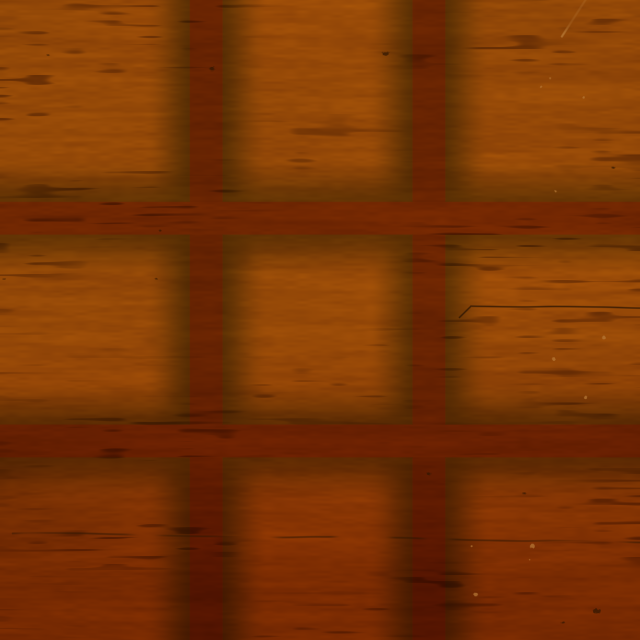
Give the GLSL for this texture, as a Shadertoy shader.

```glsl
// Orange-brown wood panel: a three by three grid of shaded cells split by red-brown bars.
const float PITCH = 0.348;                       // spacing of the bars
const vec2 FIRST_BAR = vec2(0.3222, 0.3110);     // centres of the left and lower bars
const float BAR_HALF = 0.0256;                   // half width of a bar
const float SHADOW_REACH = 0.072;                // fade of the shade beside a bar
const float EDGE_BLUR = 0.0014;
const vec3 WOOD_TOP = vec3(0.615, 0.300, 0.030);
const vec3 WOOD_LOW = vec3(0.500, 0.175, 0.008);
const vec3 BAR_TINT = vec3(0.740, 0.520, 0.300);
const vec3 SHADOW_TINT = vec3(0.570, 0.620, 0.450);
const vec3 CRACK_COLOR = vec3(0.180, 0.085, 0.010);
const vec3 CHIP_COLOR = vec3(0.720, 0.480, 0.220);
const int SPECKS = 22;

float hash(vec2 p) {
    vec3 q = fract(vec3(p.xyx) * 0.1031);
    q += dot(q, q.yzx + 33.33);
    return fract((q.x + q.y) * q.z);
}

float noise(vec2 p) {
    vec2 i = floor(p), f = fract(p);
    f = f * f * (3.0 - 2.0 * f);
    return mix(mix(hash(i), hash(i + vec2(1, 0)), f.x),
               mix(hash(i + vec2(0, 1)), hash(i + vec2(1, 1)), f.x), f.y);
}

float segmentDistance(vec2 p, vec2 a, vec2 b) {
    vec2 ab = b - a;
    return length(p - a - ab * clamp(dot(p - a, ab) / dot(ab, ab), 0.0, 1.0));
}

float stroke(float d, float halfWidth, float blur) {
    return 1.0 - smoothstep(halfWidth - blur, halfWidth + blur, d);
}

vec3 wood(vec2 p) {
    vec3 color = mix(WOOD_LOW, WOOD_TOP, smoothstep(0.03, 0.54, p.y));
    color *= 0.95 + 0.10 * noise(p * vec2(2.5, 5.0) + 7.0);
    color *= 1.0 - 0.16 * dot(p - vec2(0.56, 0.60), p - vec2(0.56, 0.60));

    // Grain: broad streaks, fine fibres and mottling
    vec2 g = p + vec2(0.0, 0.008 * noise(p * vec2(3.0, 5.0)));
    float grain = 0.40 * (noise(g * vec2(3.0, 48.0)) - 0.5)
                + 0.60 * (noise(g * vec2(9.0, 130.0) + 31.0) - 0.5)
                + 0.45 * (noise(g * vec2(55.0, 260.0) + 83.0) - 0.5);
    color *= 1.0 + vec3(0.15, 0.21, 0.25) * grain;

    // Short dark pores, gathered in patches
    float pores = smoothstep(0.70, 0.96, noise(g * vec2(17.0, 165.0) + 140.0));
    pores *= smoothstep(0.25, 0.75, noise(p * vec2(4.0, 13.0) + 60.0));
    return color * (1.0 - vec3(0.30, 0.36, 0.40) * pores);
}

// Cracks, a scratch and scattered specks
vec3 addWear(vec3 color, vec2 p, float blur) {
    float wobble = 0.004 * (noise(vec2(p.x * 16.0, 3.0)) - 0.5);
    vec2 q = p + vec2(0.0, wobble);
    float crack = min(segmentDistance(q, vec2(0.736, 0.523), vec2(1.02, 0.520)),
                      segmentDistance(q, vec2(0.736, 0.523), vec2(0.718, 0.505)));
    color = mix(color, CRACK_COLOR, 0.80 * stroke(crack, 0.0012, blur));

    float seam = segmentDistance(q, vec2(0.02, 0.167), vec2(1.0, 0.154));
    float broken = smoothstep(0.15, 0.65, noise(vec2(p.x * 22.0, 9.0)));
    color = mix(color, CRACK_COLOR, 0.55 * broken * stroke(seam, 0.0014, blur));

    float scratch = segmentDistance(p, vec2(0.878, 0.943), vec2(0.918, 1.005));
    float taper = mix(0.75, 0.25, smoothstep(0.945, 0.965, p.y));
    color = mix(color, CHIP_COLOR, taper * stroke(scratch, 0.0016, blur));

    for (int i = 0; i < SPECKS; i++) {
        float id = float(i);
        bool pale = i % 2 == 0;
        vec2 center = vec2(hash(vec2(id, 3.7)), hash(vec2(id, 19.3)));
        if (pale) center.x = 1.0 - 0.35 * center.x;
        float size = mix(0.0012, 0.0038, pow(hash(vec2(id, 41.9)), 2.0));
        vec2 offset = (p - center) * vec2(pale ? 1.0 : 0.65, 1.0);
        float ragged = size * (0.6 + 0.8 * noise(p * 320.0));
        float mask = stroke(length(offset), ragged, blur);
        color = mix(color, pale ? CHIP_COLOR : CRACK_COLOR, 0.70 * mask);
    }
    return color;
}

void mainImage(out vec4 fragColor, in vec2 fragCoord) {
    vec2 p = fragCoord / iResolution.xy;
    float blur = max(EDGE_BLUR, 0.75 / iResolution.y);

    // Signed distance to the nearer of two bars along each axis
    vec2 index = clamp(round((p - FIRST_BAR) / PITCH), 0.0, 1.0);
    vec2 d = abs(p - FIRST_BAR - index * PITCH) - BAR_HALF;
    vec2 bar = 1.0 - smoothstep(-blur, blur, d);
    float bars = max(bar.x, bar.y);

    // Soft shade inside the cells, fainter beside the horizontal bars
    vec2 lit = 1.0 - vec2(1.0, 0.85) * (1.0 - smoothstep(-0.012, SHADOW_REACH, d));
    float shade = 1.0 - lit.x * lit.y;

    vec3 color = wood(p);
    vec3 cell = color * mix(vec3(1.0), SHADOW_TINT, shade);
    vec3 strip = color * BAR_TINT * (1.0 - 0.07 * bar.x * (1.0 - bar.y));
    color = addWear(mix(cell, strip, bars), p, blur);
    fragColor = vec4(clamp(color, 0.0, 1.0), 1.0);
}
```
